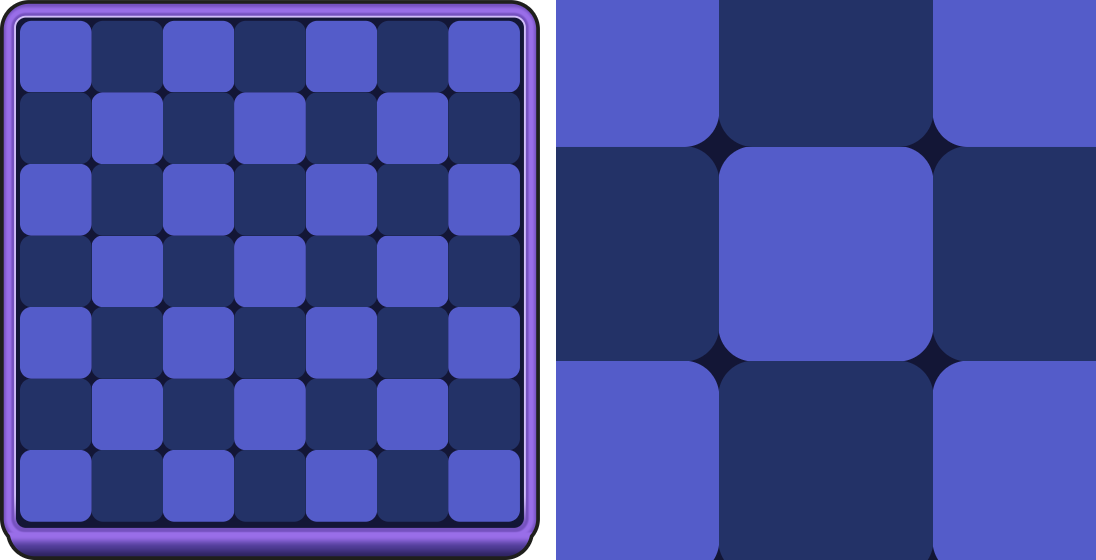
Left, the full canvas; right, a detail of the centre.
Reproduce this pattern procedurally as a WebGL 2 fragment shader.

```glsl
#version 300 es
precision highp float;
// Game board: a 7 x 7 checker of rounded tiles set in a bevelled purple frame
// with a thick front lip. Every part is a rounded-box distance field, layered
// from back to front; one unit is one tile and the board centre is (0, 0).

uniform vec2 u_resolution;
out vec4 outColor;

const vec2 CANVAS_SIZE = vec2(7.565, 7.83);
const vec2 BOARD_CENTRE = vec2(3.782, 4.037);
const float LAST_CELL = 3.0;
const float OUTLINE = 0.052;

const vec3 PAPER = vec3(1.0);
const vec3 INK = vec3(0.12, 0.12, 0.11);
const vec3 GROOVE = vec3(0.075, 0.085, 0.21);
const vec3 TILE_LIGHT = vec3(0.33, 0.36, 0.79);
const vec3 TILE_DARK = vec3(0.137, 0.196, 0.405);
const vec3 PURPLE_BRIGHT = vec3(0.60, 0.43, 0.91);
const vec3 PURPLE_MID = vec3(0.46, 0.32, 0.75);
const vec3 PURPLE_LOW = vec3(0.32, 0.24, 0.60);
const vec3 PURPLE_DEEP = vec3(0.18, 0.14, 0.38);
const vec3 LAVENDER = vec3(0.82, 0.74, 0.98);

// Signed distance to a rounded box given by two opposite corners.
float roundedBox(vec2 p, vec2 low, vec2 high, float radius) {
  vec2 q = abs(p - 0.5 * (low + high)) - 0.5 * (high - low) + radius;
  return length(max(q, 0.0)) + min(max(q.x, q.y), 0.0) - radius;
}

// Antialiased coverage of a distance field.
float coverage(float d, float pixel) {
  return clamp(0.5 - d / pixel, 0.0, 1.0);
}

// Bevel profile, by distance outward from the opening.
vec3 frameColor(float d, float y) {
  vec3 rim = mix(PURPLE_MID, LAVENDER, smoothstep(-3.6, -3.1, y));
  vec3 color = mix(PURPLE_MID, PURPLE_BRIGHT, smoothstep(0.045, 0.085, d));
  color = mix(color, PURPLE_MID, smoothstep(0.11, 0.18, d));
  return mix(rim, color, smoothstep(0.018, 0.035, d));
}

// Front lip, shaded from its bright upper edge to its base.
vec3 lipColor(float y) {
  vec3 color = mix(PURPLE_LOW, PURPLE_BRIGHT, smoothstep(-3.86, -3.70, y));
  return mix(PURPLE_DEEP, color, smoothstep(-3.99, -3.83, y));
}

// Checker of rounded tiles over the groove colour.
vec3 boardColor(vec2 p, float pixel) {
  vec2 cell = clamp(floor(p + 0.5), -LAST_CELL, LAST_CELL);
  float parity = mod(cell.x + cell.y, 2.0);
  float d = roundedBox(p - cell, vec2(-0.502), vec2(0.502), 0.165);
  return mix(GROOVE, mix(TILE_LIGHT, TILE_DARK, parity), coverage(d, pixel));
}

void main() {
  vec2 p = gl_FragCoord.xy / u_resolution * CANVAS_SIZE - BOARD_CENTRE;
  float pixel = CANVAS_SIZE.y / u_resolution.y;

  // Silhouette of frame and lip
  float frame = roundedBox(p, vec2(-3.782, -3.87), vec2(3.782, 3.792), 0.41);
  float lip = roundedBox(p, vec2(-3.70, -4.037), vec2(3.70, -2.3), 0.41);
  float body = min(frame, lip);
  float opening = roundedBox(p, vec2(-3.558, -3.588), vec2(3.558, 3.547), 0.14);

  // Outline, bevel and lip, then the board in the opening
  vec3 purple = mix(lipColor(p.y), frameColor(opening, p.y), smoothstep(-3.67, -3.63, p.y));
  vec3 color = mix(PAPER, INK, coverage(body, pixel));
  color = mix(color, purple, coverage(body + OUTLINE, pixel));
  color = mix(color, boardColor(p, pixel), coverage(opening, pixel));
  outColor = vec4(color, 1.0);
}
```
